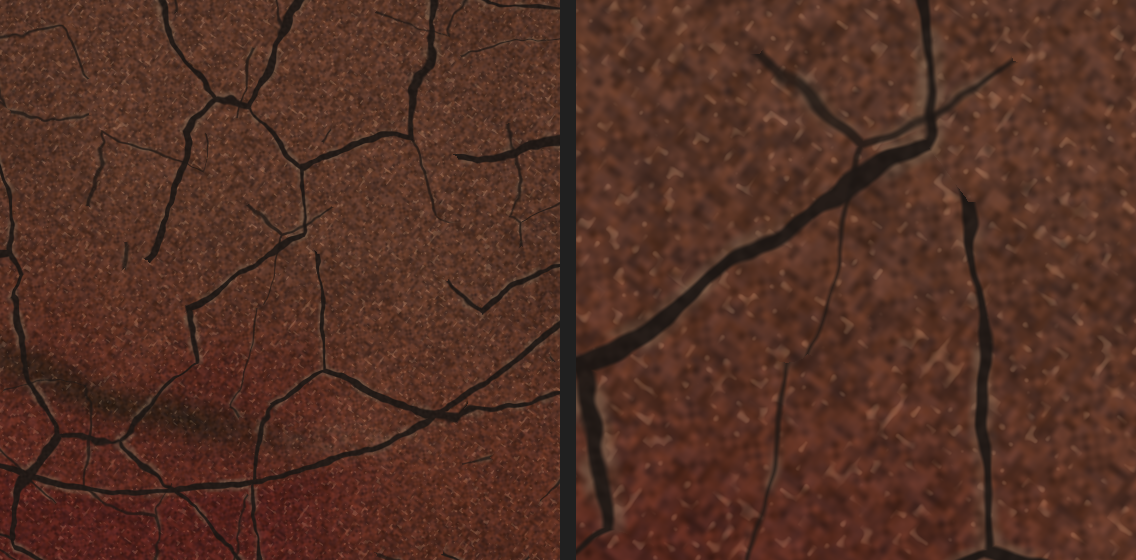
Left: the whole. Right: its middle third, enlarged.
A Shadertoy shader for this texture:

```glsl
// Aged red-brown varnish: grainy paint split by a network of dark cracks.
#define PLATE_SCALE 3.7
#define HAIR_SCALE 6.5
#define CRACK_WIDTH 0.0056
#define HAIR_WIDTH 0.0023
#define GRAIN_SCALE 215.0
#define GRAIN_CONTRAST 0.29
#define BROWN vec3(0.335, 0.205, 0.152)
#define RUSSET vec3(0.350, 0.180, 0.130)
#define CRIMSON vec3(0.315, 0.125, 0.105)
#define SOOT vec3(0.175, 0.120, 0.085)
#define CRACK_DARK vec3(0.115, 0.090, 0.078)
#define RIM_PALE vec3(0.455, 0.365, 0.290)

float hash(vec2 p) {
    vec3 q = fract(p.xyx * 0.1031);
    q += dot(q, q.yzx + 33.33);
    return fract((q.x + q.y) * q.z);
}

vec2 hash2(vec2 p) {
    return vec2(hash(p + 17.3), hash(p + 71.9));
}

float noise(vec2 p) {
    vec2 i = floor(p), f = fract(p);
    f = f * f * (3.0 - 2.0 * f);
    return mix(mix(hash(i), hash(i + vec2(1, 0)), f.x),
               mix(hash(i + vec2(0, 1)), hash(i + 1.0), f.x), f.y);
}

float fbm(vec2 p) {
    float sum = 0.0, amp = 0.5;
    for (int i = 0; i < 4; i++) {
        sum += amp * noise(p);
        p = mat2(1.6, 1.2, -1.2, 1.6) * p + 5.7;
        amp *= 0.5;
    }
    return sum;
}

vec2 cellPoint(vec2 id) {
    return id + 0.1 + 0.8 * hash2(id);
}

// Signed distance to cell borders; each border has its own width or is absent.
float crackDistance(vec2 p, float scale, float width, float keep) {
    vec2 q = p * scale, base = floor(q), home = base;
    float nearest = 9.0;
    for (int k = 0; k < 9; k++) {
        vec2 id = base + vec2(k % 3 - 1, k / 3 - 1);
        vec2 d = cellPoint(id) - q;
        if (dot(d, d) < nearest) { nearest = dot(d, d); home = id; }
    }
    vec2 a = cellPoint(home);
    float best = 1.0;
    for (int k = 0; k < 25; k++) {
        vec2 id = home + vec2(k % 5 - 2, k / 5 - 2);
        if (id == home) continue;
        vec2 b = cellPoint(id);
        float edge = hash(home + id + 140.0);
        if (edge > keep) continue;
        float d = dot(0.5 * (a + b) - q, normalize(b - a)) / scale;
        best = min(best, d - width * mix(1.2, 0.5, edge / keep));
    }
    return best;
}

void mainImage(out vec4 fragColor, in vec2 fragCoord) {
    vec2 p = fragCoord / iResolution.y;
    float soft = max(0.0018, 0.8 / iResolution.y);

    // Bent, ragged coordinates for the cracks
    vec2 bend = vec2(fbm(p * 3.0 + 3.1), fbm(p * 3.0 + 41.7)) - 0.5;
    vec2 ragged = vec2(noise(p * 75.0), noise(p * 75.0 + 31.0)) - 0.5;
    vec2 w = p + 0.16 * bend + 0.005 * ragged;

    // Long sweeping crack near the bottom
    float t = p.x - 0.28;
    float sweep = p.y - 0.125 - 0.55 * t * t + 0.05 * bend.y + 0.004 * ragged.y;
    float sweepDist = abs(sweep) / sqrt(1.0 + 1.21 * t * t);

    // Paint layers: brown above, russet in the middle, crimson below
    float cloud = fbm(p * 4.0 + 9.0) - 0.47;
    float height = p.y + 0.25 * cloud;
    vec3 color = mix(RUSSET, BROWN, smoothstep(0.3, 0.75, height + 0.25 * p.x));
    float red = smoothstep(0.02, -0.03, sweep) * smoothstep(0.8, 0.45, p.x);
    red = max(red, 0.55 * smoothstep(0.45, 0.25, height) * smoothstep(0.75, 0.4, p.x));
    color = mix(color, CRIMSON, red);
    color *= 1.0 + 0.22 * cloud;

    // Smoky diagonal stain fading to a pale, worn end
    float stainY = p.y - 0.365 + 0.47 * p.x - 0.33 * p.x * p.x + 0.07 * cloud;
    float stain = exp(-pow(stainY / 0.038, 2.0)) * smoothstep(0.68, 0.3, p.x);
    color = mix(color, SOOT, 0.85 * stain * (0.7 + 0.5 * fbm(p * 14.0)));
    float worn = exp(-dot((p - vec2(0.62, 0.21)) * vec2(8, 28), (p - vec2(0.62, 0.21)) * vec2(8, 28)));
    color = mix(color, RIM_PALE, 0.4 * worn * noise(p * 60.0));

    // Fine grain with warm specks
    vec2 g = mat2(0.8, 0.6, -0.6, 0.8) * p * GRAIN_SCALE;
    float grain = noise(g) + 0.6 * noise(g * 0.53 + 19.0) - 0.8;
    float tint = noise(g * 0.8 + 57.0) - 0.5;
    color *= 1.0 + 1.5 * GRAIN_CONTRAST * grain;
    color += vec3(0.02, -0.005, -0.03) * tint;
    color += vec3(0.13, 0.115, 0.09) * smoothstep(0.72, 1.0, noise(g * 0.9 + 83.0));

    // Cracks, hairlines and their flaking pale rims
    float vary = 0.0035 * (noise(p * 24.0) - 0.5);
    float mainDist = crackDistance(w, PLATE_SCALE, CRACK_WIDTH, 0.72);
    mainDist = min(mainDist, sweepDist - CRACK_WIDTH * 0.9) + vary;
    float hairDist = crackDistance(w + 4.3, HAIR_SCALE, HAIR_WIDTH, 0.38) + 0.5 * vary;
    float flake = smoothstep(0.4, 0.8, noise(p * 42.0 + 7.0));
    float rim = smoothstep(0.010, 0.001, min(mainDist, hairDist + 0.003));
    color = mix(color, RIM_PALE, 0.5 * rim * flake * (0.6 + 0.8 * noise(g)));
    float hair = smoothstep(soft, -soft, hairDist);
    float crack = smoothstep(soft, -soft, mainDist);
    color = mix(color, CRACK_DARK, 0.75 * hair);
    color = mix(color, CRACK_DARK * (0.9 + 0.3 * noise(g)), 0.95 * crack);

    fragColor = vec4(clamp(color, 0.0, 1.0), 1.0);
}
```
